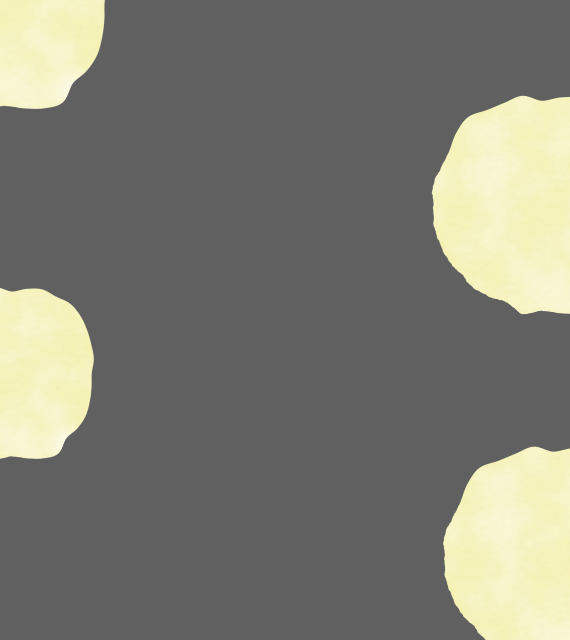
Write a Shadertoy shader that draws this background.

```glsl
const vec3 BACKDROP = vec3(0.378);
const vec3 PAINT = vec3(0.962, 0.950, 0.750);
const vec3 PIGMENT = vec3(0.957, 0.942, 0.665);
const vec3 PALE = vec3(0.985, 0.980, 0.910);

const float TAU = 6.2831853;
const float CLOUD_SCALE = 2.6;
const float CLOUD_AMOUNT = 0.42;
const float GRAIN_SCALE = 125.0;
const float GRAIN_AMOUNT = 0.016;
const float RIM_WIDTH = 0.09;
const float RIM_AMOUNT = 0.35;
const float TORN_AMOUNT = 0.012;

// Blots: centre and radius in canvas heights
const int BLOT_COUNT = 4;
const vec3 BLOTS[BLOT_COUNT] = vec3[](
    vec3(0.0072, 0.9966, 0.1659), vec3(0.8464, 0.6797, 0.1693),
    vec3(0.0182, 0.4167, 0.1329), vec3(0.8640, 0.1315, 0.1693));

// Diluted spots inside a blot: position, size, strength
const int WASH_COUNT = 5;
const vec4 WASHES[WASH_COUNT] = vec4[](
    vec4(0.63, -0.82, 0.17, 0.95), vec4(-0.17, 0.96, 0.16, 0.40),
    vec4(-0.95, 0.22, 0.14, 0.40), vec4(-0.45, 0.35, 0.30, 0.22),
    vec4(0.10, -0.88, 0.35, 0.38));

// Lobed rim: relative radius at equal angular steps
const int LOBE_COUNT = 36;
const float LOBES[LOBE_COUNT] = float[](
    0.942, 0.981, 0.996, 1.023, 1.054, 1.069, 1.042, 1.050, 1.008,
    0.962, 1.023, 1.004, 1.012, 1.058, 1.031, 0.988, 0.992, 1.019,
    1.000, 1.008, 1.004, 1.000, 0.981, 0.992, 0.977, 0.954, 1.019,
    0.977, 1.015, 1.065, 1.092, 1.000, 1.008, 1.004, 0.977, 0.954);

vec2 hashGradient(vec2 cell) {
    float angle = TAU * fract(sin(dot(cell, vec2(127.1, 311.7))) * 43758.5);
    return vec2(cos(angle), sin(angle));
}

float gradientNoise(vec2 p) {
    vec2 cell = floor(p), f = fract(p);
    vec2 blend = f * f * f * (f * (f * 6.0 - 15.0) + 10.0);
    vec2 e = vec2(1.0, 0.0);
    float a = dot(hashGradient(cell), f);
    float b = dot(hashGradient(cell + e.xy), f - e.xy);
    float c = dot(hashGradient(cell + e.yx), f - e.yx);
    float d = dot(hashGradient(cell + e.xx), f - e.xx);
    return mix(mix(a, b, blend.x), mix(c, d, blend.x), blend.y);
}

float fractalNoise(vec2 p) {
    float sum = 0.0, weight = 1.0;
    for (int octave = 0; octave < 4; octave++) {
        sum += weight * gradientNoise(p);
        p = p * 2.03 + 17.3;
        weight *= 0.5;
    }
    return sum;
}

// Periodic cubic interpolation of the lobes, torn on the lower left
float rimRadius(vec2 p) {
    float turn = fract(atan(p.y, p.x) / TAU) * float(LOBE_COUNT);
    int i = int(turn) % LOBE_COUNT;
    float t = fract(turn);
    float a = LOBES[(i + LOBE_COUNT - 1) % LOBE_COUNT];
    float b = LOBES[i];
    float c = LOBES[(i + 1) % LOBE_COUNT];
    float d = LOBES[(i + 2) % LOBE_COUNT];
    float curve = b + 0.5 * t * (c - a + t * (2.0 * a - 5.0 * b + 4.0 * c - d
                + t * (3.0 * (b - c) + d - a)));
    vec2 dir = p / max(length(p), 1e-4);
    float torn = smoothstep(0.2, 0.9, dot(dir, normalize(vec2(-1.0, -0.7))));
    return curve + TORN_AMOUNT * torn * fractalNoise(dir * 14.0);
}

vec3 watercolour(vec2 p, float depth, vec2 uv) {
    float cloud = fractalNoise(p * CLOUD_SCALE + 4.7);
    vec3 colour = mix(PAINT, PIGMENT, CLOUD_AMOUNT * clamp(0.3 + cloud, 0.0, 1.0));
    colour = mix(colour, PALE, CLOUD_AMOUNT * clamp(0.25 - cloud, 0.0, 1.0));

    // Pigment gathers at the rim
    float rim = exp(-depth / RIM_WIDTH);
    colour = mix(colour, PIGMENT, RIM_AMOUNT * rim);

    for (int i = 0; i < WASH_COUNT; i++) {
        vec2 offset = (p - WASHES[i].xy) / WASHES[i].z;
        colour = mix(colour, PALE, WASHES[i].w * exp(-dot(offset, offset)));
    }

    // Paper tooth
    float grain = gradientNoise(uv * GRAIN_SCALE * vec2(0.75, 1.2));
    return colour + GRAIN_AMOUNT * grain * vec3(0.5, 0.5, 1.4);
}

void mainImage(out vec4 fragColor, in vec2 fragCoord) {
    vec2 uv = fragCoord / iResolution.y;
    float halfPixel = 0.7 / iResolution.y;
    vec3 colour = BACKDROP;

    for (int i = 0; i < BLOT_COUNT; i++) {
        vec2 p = (uv - BLOTS[i].xy) / BLOTS[i].z;
        float depth = rimRadius(p) - length(p);
        float cover = smoothstep(-halfPixel, halfPixel, depth * BLOTS[i].z);
        colour = mix(colour, watercolour(p, max(depth, 0.0), uv), cover);
    }
    fragColor = vec4(clamp(colour, 0.0, 1.0), 1.0);
}
```
